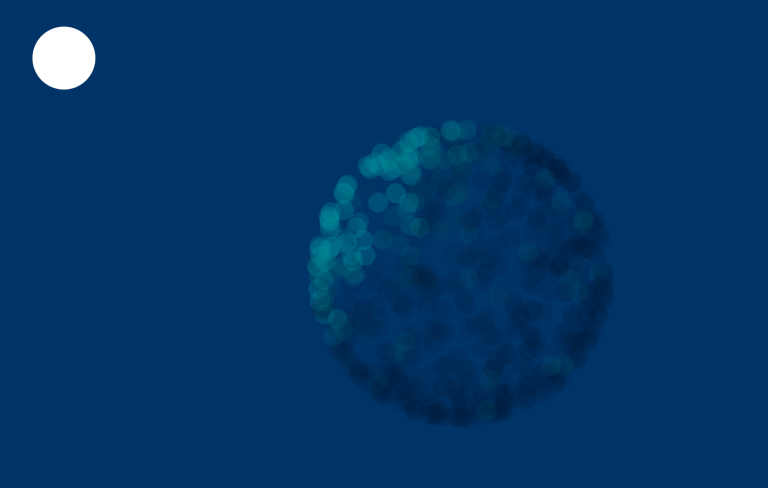
Reproduce this background procedurally as a Shadertoy shader.

```glsl
#define BACKGROUND vec3(0.0, 0.2, 0.4)
#define SHADE vec3(0.0, 0.08, 0.19)
#define GLOW vec3(0.0, 0.56, 0.61)
#define LAMP_CENTER vec2(0.131, 0.881)
#define LAMP_RADIUS 0.0645
#define BALL_CENTER vec2(0.945, 0.4385)
#define BALL_RADIUS 0.296
#define DOT_RADIUS 0.0205
#define DOT_COUNT 600
#define LIGHT_DIR vec2(-0.8, 0.6)
#define SHADE_ALPHA 0.12
#define GLOW_ALPHA 0.3

const float TAU = 6.2831853;

vec3 hash3(float n) {
    vec3 q = fract(n * vec3(0.1031, 0.1130, 0.0973));
    q += dot(q, q.yzx + 33.33);
    return fract((q.xxy + q.yzz) * q.zyx);
}

// Antialiased coverage of a disc
float disc(vec2 p, float radius) {
    float edge = 0.75 / iResolution.y;
    return 1.0 - smoothstep(-edge, edge, length(p) - radius);
}

// Translucent dots on a sphere shell, blended from back to front
vec3 dottedBall(vec2 p, vec3 color) {
    if (length(p) > BALL_RADIUS + 2.0 * DOT_RADIUS) return color;
    for (int i = 0; i < DOT_COUNT; i++) {
        vec3 rnd = hash3(float(i) + 1.0);
        float depth = 2.0 * (float(i) + 0.5) / float(DOT_COUNT) - 1.0;
        float angle = TAU * rnd.x;
        vec2 normal = sqrt(1.0 - depth * depth) * vec2(cos(angle), sin(angle));
        float cover = disc(p - BALL_RADIUS * normal, DOT_RADIUS);
        if (cover <= 0.0) continue;

        // Dots facing the lamp glow, with a few strays elsewhere
        float facing = dot(normal, LIGHT_DIR) + 0.7 * (rnd.y - 0.5);
        float lit = smoothstep(0.3, 0.95, facing);
        lit = max(lit, 0.55 * step(0.965, rnd.z));
        float alpha = mix(SHADE_ALPHA, GLOW_ALPHA, lit);
        color = mix(color, mix(SHADE, GLOW, lit), alpha * cover);
    }
    return color;
}

void mainImage(out vec4 fragColor, in vec2 fragCoord) {
    vec2 p = fragCoord / iResolution.y;
    vec3 color = dottedBall(p - BALL_CENTER, BACKGROUND);
    color = mix(color, vec3(1.0), disc(p - LAMP_CENTER, LAMP_RADIUS));
    fragColor = vec4(color, 1.0);
}
```
